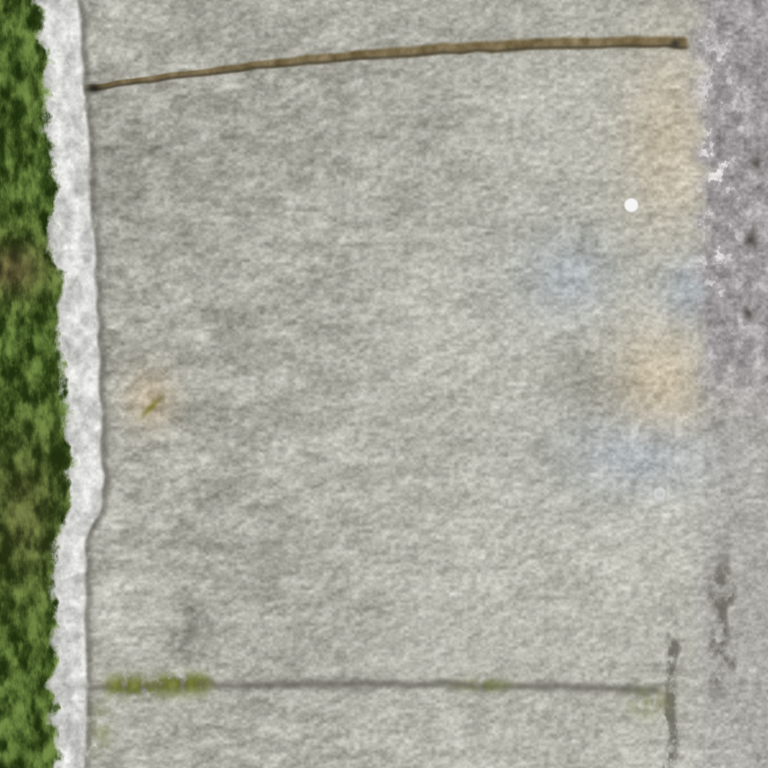
This texture is drawn by a three.js fragment shader. Its source:

```glsl
// Weathered concrete slab seen from above, with grass and a pale curb on the left,
// two mossy joints across it and a rough worn strip on the right.
// Layered value noise gives the grain; curves and soft spots place the parts.
varying vec2 vUv;

const vec3 CONCRETE = vec3(0.69, 0.69, 0.655);
const vec3 CURB = vec3(0.83, 0.83, 0.82);
const vec3 GRASS_DARK = vec3(0.12, 0.19, 0.05);
const vec3 GRASS_LIGHT = vec3(0.45, 0.55, 0.27);
const vec3 SOIL = vec3(0.36, 0.31, 0.21);
const vec3 JOINT_BROWN = vec3(0.43, 0.36, 0.22);
const vec3 MOSS = vec3(0.40, 0.43, 0.18);
const vec3 WORN = vec3(0.62, 0.60, 0.61);
const vec3 DARK = vec3(0.25, 0.24, 0.21);
const vec3 WARM = vec3(0.045, 0.0, -0.055);
const vec3 COOL = vec3(-0.04, -0.01, 0.045);
const float GRAIN = 0.17;
const float BLOTCH = 0.24;

float hash(vec2 p) {
  vec3 q = fract(vec3(p.xyx) * 0.1031);
  q += dot(q, q.yzx + 33.33);
  return fract((q.x + q.y) * q.z);
}

float noise(vec2 p) {
  vec2 i = floor(p), f = fract(p);
  f = f * f * (3.0 - 2.0 * f);
  return mix(mix(hash(i), hash(i + vec2(1, 0)), f.x),
             mix(hash(i + vec2(0, 1)), hash(i + vec2(1, 1)), f.x), f.y);
}

float fbm(vec2 p) {
  float sum = 0.0, amp = 0.5;
  for (int i = 0; i < 4; i++) {
    sum += amp * noise(p);
    p = mat2(0.8, 0.6, -0.6, 0.8) * p * 2.03 + 17.0;
    amp *= 0.5;
  }
  return sum / 0.9375;
}

// Soft elliptical spot, 1 at its centre
float spot(vec2 p, vec2 c, vec2 r) {
  vec2 d = (p - c) / r;
  return exp(-dot(d, d));
}

float disc(vec2 p, vec2 c, float r) {
  return 1.0 - smoothstep(r - 0.002, r + 0.002, length(p - c));
}

float band(float x, float a, float b, float soft) {
  return smoothstep(a - soft, a + soft, x) * (1.0 - smoothstep(b - soft, b + soft, x));
}

vec3 concrete(vec2 p, float fine) {
  float left = 1.0 - smoothstep(0.1, 0.75, p.x);
  float streaks = fbm(p * vec2(34.0, 62.0));
  float clouds = fbm(p * 7.0 + 4.0);
  float relief = noise(p * vec2(105.0, 150.0)) - noise(p * vec2(105.0, 150.0) + vec2(-0.5, 0.7));
  float tone = -0.04 * left + 0.018 + (clouds - 0.5) * 0.12;
  tone += (streaks - 0.5) * BLOTCH * mix(0.6, 1.1, left);
  tone += (fine - 0.5) * GRAIN + relief * 0.08;
  tone -= 0.05 * spot(p, vec2(0.25, 0.83), vec2(0.22, 0.1));
  tone -= 0.11 * spot(p, vec2(0.768, 0.505), vec2(0.048, 0.045));
  tone += 0.05 * spot(p, vec2(0.175, 0.2), vec2(0.05, 0.07));
  tone -= 0.10 * spot(p, vec2(0.247, 0.19), vec2(0.009, 0.045));
  tone -= 0.06 * spot(p, vec2(0.5, 0.17), vec2(0.25, 0.03)) * smoothstep(0.45, 0.7, streaks);
  vec3 c = CONCRETE + tone;
  c += WARM * (spot(p, vec2(0.86, 0.5), vec2(0.06, 0.08)) + 0.8 * spot(p, vec2(0.87, 0.82), vec2(0.06, 0.13)));
  c += COOL * (spot(p, vec2(0.895, 0.62), vec2(0.04, 0.045)) + spot(p, vec2(0.84, 0.41), vec2(0.09, 0.05)));
  c += COOL * 0.8 * spot(p, vec2(0.74, 0.64), vec2(0.06, 0.05));
  return c;
}

vec3 grass(vec2 p) {
  float blades = fbm(p * mat2(70.0, 28.0, -45.0, 40.0));
  vec3 c = mix(GRASS_DARK, GRASS_LIGHT, smoothstep(0.22, 0.85, blades));
  float bare = spot(p, vec2(0.015, 0.65), vec2(0.045, 0.035)) + 0.5 * spot(p, vec2(0.03, 0.33), vec2(0.05, 0.1));
  return mix(c, SOIL * (0.5 + blades), bare * 0.75);
}

void main() {
  vec2 p = vUv;
  float fine = 0.6 * noise(p * vec2(170.0, 230.0)) + 0.4 * noise(p * 300.0 + 9.0);
  float rough = fbm(p * vec2(80.0, 65.0) + 31.0);
  float wobble = noise(p * 45.0) - 0.5;
  vec3 col = concrete(p, fine);

  // Worn strip on the right, with pale flakes and dark pits
  float strip = smoothstep(0.895, 0.93, p.x + wobble * 0.025);
  float upper = smoothstep(0.43, 0.55, p.y);
  vec3 worn = WORN + (rough - 0.5) * 0.35 + (fine - 0.5) * 0.2;
  worn += 0.2 * smoothstep(0.58, 0.7, rough) * spot(p, vec2(0.93, 0.75), vec2(0.035, 0.2));
  col = mix(col, worn, strip * mix(0.3, 0.9, upper));
  for (int i = 0; i < 3; i++) {
    float k = float(i);
    float pit = spot(p + wobble * 0.012, vec2(0.983 - 0.003 * k, 0.785 - 0.095 * k), vec2(0.008, 0.011));
    col = mix(col, DARK, 0.75 * pit);
  }
  float scar = band(p.x + wobble * 0.009, 0.867, 0.882, 0.004) * band(p.y, -0.1, 0.2, 0.06);
  scar += band(p.x + wobble * 0.02, 0.928, 0.95, 0.006) * band(p.y, 0.1, 0.27, 0.03);
  col = mix(col, DARK + 0.12, scar * smoothstep(0.3, 0.65, rough) * 0.75);

  // Upper joint: curved, thin and dark at left, wide and brown at right
  float bend = 0.87 - p.x;
  float up = p.y - 0.945 + 0.105 * bend * bend + wobble * 0.003;
  float width = mix(0.004, 0.008, smoothstep(0.1, 0.7, p.x));
  float span = band(p.x, 0.113, 0.895, 0.006);
  float joint = (1.0 - smoothstep(width * 0.5, width * 1.4, abs(up))) * span;
  col = mix(col, JOINT_BROWN + (rough - 0.5) * 0.35, joint * 0.8);
  col = mix(col, DARK, span * 0.55 * exp(-pow((up + width * 0.7) / 0.0025, 2.0)));
  col = mix(col, DARK * 0.5, 0.9 * spot(p, vec2(0.122, 0.885), vec2(0.009, 0.006)));
  col = mix(col, DARK * 0.8, 0.8 * spot(p, vec2(0.879, 0.943), vec2(0.007, 0.006)));

  // Lower joint: faint shadow with clumps of moss
  float low = p.y - 0.109 + 0.045 * pow(p.x - 0.45, 2.0) + wobble * 0.004;
  float across = band(p.x, 0.115, 0.86, 0.01);
  col = mix(col, DARK + 0.1, across * 0.6 * exp(-pow(low / 0.006, 2.0)));
  float moss = band(p.x, 0.14, 0.272, 0.015) * exp(-pow((low - 0.002) / 0.014, 2.0));
  moss += 0.55 * spot(p, vec2(0.63, 0.108), vec2(0.035, 0.009)) + 0.5 * spot(p, vec2(0.845, 0.085), vec2(0.025, 0.018));
  moss += 0.4 * spot(p, vec2(0.13, 0.05), vec2(0.015, 0.03));
  col = mix(col, MOSS + (rough - 0.5) * 0.3, moss * smoothstep(0.2, 0.6, rough));

  // Small marks: a leaf scrap and two pale dots
  vec2 leaf = mat2(0.7, -0.7, 0.7, 0.7) * (p - vec2(0.197, 0.47));
  col = mix(col, MOSS, 0.75 * spot(leaf, vec2(0.0), vec2(0.016, 0.004)));
  col += WARM * spot(p, vec2(0.195, 0.48), vec2(0.035, 0.04));
  col = mix(col, vec3(0.96), disc(p, vec2(0.822, 0.733), 0.009));
  col = mix(col, vec3(0.84), 0.8 * (disc(p, vec2(0.859, 0.357), 0.008) - 0.6 * disc(p, vec2(0.859, 0.357), 0.004)));

  // Curb, shifted left below its break, and the grass beside it
  float t = max((p.y - 0.35) / 0.65, 0.0);
  float whole = smoothstep(0.29, 0.355, p.y);
  float inner = mix(0.111, 0.134 - 0.032 * pow(t, 1.5), whole) + wobble * 0.005;
  float outer = mix(0.07, 0.094 - 0.042 * t, whole) + wobble * 0.012;
  col = mix(col, DARK + 0.1, 0.5 * exp(-pow((p.x - inner - 0.004) / 0.006, 2.0)) * smoothstep(0.2, 0.6, rough + 0.1));
  vec3 curb = CURB + (rough - 0.5) * 0.38 + (fine - 0.5) * 0.12;
  col = mix(col, curb, 1.0 - smoothstep(inner - 0.004, inner + 0.003, p.x));
  float fringe = outer + (rough - 0.5) * 0.025;
  col = mix(col, grass(p), 1.0 - smoothstep(fringe - 0.006, fringe + 0.006, p.x));

  gl_FragColor = vec4(clamp(col, 0.0, 1.0), 1.0);
}
```
